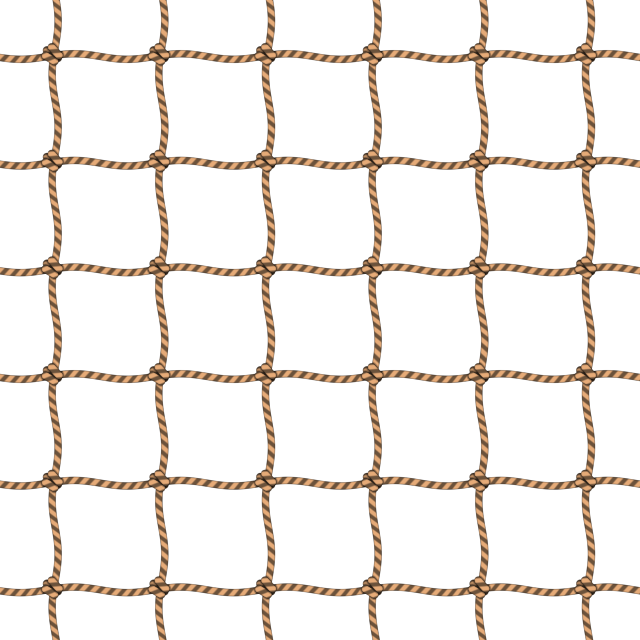
Reproduce this pattern procedurally as a Shadertoy shader.

```glsl
// Knotted rope net: six by six square meshes of twisted cord on white.

const float TAU = 6.2831853;
const float REPEATS = 6.0;
const float CORD_RADIUS = 0.034;

// Twisted cord: along in cells, across and rim in radii (rim is 1 at the edge).
vec3 cordColor(float along, float across, float rim) {
    float twist = 0.5 + 0.5 * cos(TAU * (along * 10.0 - 0.28 * across));
    vec3 fibre = mix(vec3(0.42, 0.32, 0.23), vec3(0.90, 0.67, 0.47), smoothstep(0.08, 0.85, twist));
    float roundness = sqrt(max(1.0 - rim * rim, 0.0));
    return fibre * mix(0.38, 1.0, smoothstep(0.0, 0.85, roundness));
}

// Lays an opaque shape over the premultiplied layer below it.
void cover(inout vec4 layer, vec3 color, float dist, float blur) {
    layer = mix(layer, vec4(color, 1.0), smoothstep(blur, -blur, dist));
}

// Long cord following a curve.
void drawCord(inout vec4 layer, float along, float offset, float blur) {
    float across = offset / CORD_RADIUS;
    cover(layer, cordColor(along, across, abs(across)), abs(offset) - CORD_RADIUS, blur);
}

// Short rounded turn of cord, with contact shade on whatever lies beneath.
void drawCoil(inout vec4 layer, vec2 p, vec2 a, vec2 b, float radius, float light, float blur) {
    vec2 axis = normalize(b - a);
    vec2 rel = p - a;
    float along = dot(rel, axis);
    float across = (axis.x * rel.y - axis.y * rel.x) / radius;
    float dist = length(rel - axis * clamp(along, 0.0, length(b - a)));
    layer.rgb *= mix(0.5, 1.0, smoothstep(0.0, 0.022, dist - radius));
    cover(layer, light * cordColor(along, across, dist / radius), dist - radius, blur);
}

void mainImage(out vec4 fragColor, in vec2 fragCoord) {
    // Cell coordinates centred on the knot
    vec2 p = fract(fragCoord / iResolution.xy * REPEATS) - 0.492;
    float blur = 0.75 * REPEATS / min(iResolution.x, iResolution.y);
    vec4 net = vec4(0.0);

    // Slack cords between the knots
    float sagY = -0.022 + 0.026 * sin(TAU * p.x + 0.3);
    float swayX = 0.025 + 0.028 * sin(TAU * p.y - 0.4);
    drawCord(net, p.x, p.y - sagY, blur);
    drawCord(net, p.y, swayX - p.x, blur);

    // Knot: a sunken middle turn between two raised ones
    drawCoil(net, p, vec2(-0.052, 0.036), vec2(0.050, -0.036), 0.038, 0.85, blur);
    drawCoil(net, p, vec2(-0.066, -0.014), vec2(0.020, -0.066), 0.037, 1.0, blur);
    drawCoil(net, p, vec2(-0.008, 0.066), vec2(0.062, -0.012), 0.037, 1.0, blur);

    // White ground
    fragColor = vec4(net.rgb + 1.0 - net.a, 1.0);
}
```
